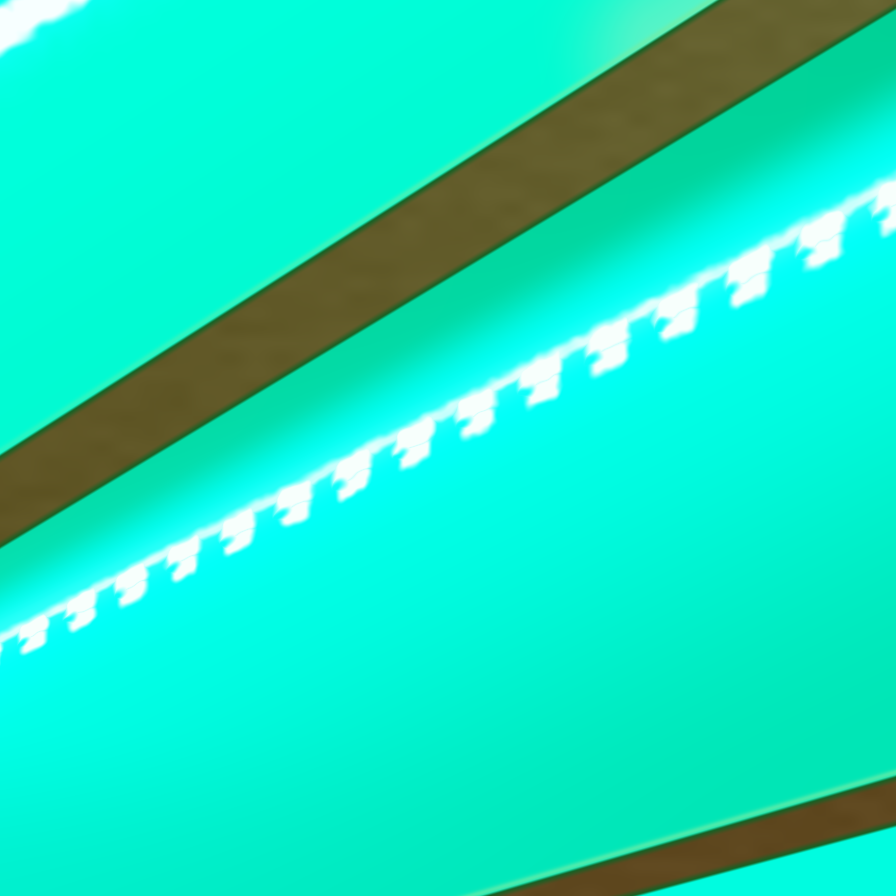
Reproduce this background procedurally as a Shadertoy shader.

```glsl
// Draws a glowing LED strip between two dark slanted beams on a turquoise panel.

float hash(vec2 p) {
    return fract(sin(dot(p, vec2(127.1, 311.7))) * 43758.5453);
}

float noise(vec2 p) {
    vec2 i = floor(p), f = fract(p);
    f = f * f * (3.0 - 2.0 * f);
    return mix(mix(hash(i), hash(i + vec2(1, 0)), f.x),
               mix(hash(i + vec2(0, 1)), hash(i + vec2(1, 1)), f.x), f.y);
}

// Signed distance above a line y = base + slope * x
float above(vec2 p, float base, float slope) {
    return (p.y - base - slope * p.x) / sqrt(1.0 + slope * slope);
}

float roundBox(vec2 p, vec2 halfSize, float radius) {
    vec2 q = abs(p) - halfSize + radius;
    return length(max(q, 0.0)) + min(max(q.x, q.y), 0.0) - radius;
}

// Beam between two edges, with dark green rims and a pale upper lip
vec3 addBeam(vec3 color, vec3 beamColor, float top, float bottom, float lip) {
    float inside = min(-top, bottom);
    color = mix(color, vec3(0.45, 0.93, 0.65), lip * exp(-pow((top - 0.004) / 0.0035, 2.0)));
    vec3 body = mix(vec3(0.08, 0.38, 0.14), beamColor, smoothstep(0.0, 0.009, inside));
    return mix(color, body, smoothstep(-0.002, 0.002, inside));
}

// Whiteness of the diode row; spacing widens toward the right
float diodes(vec2 p, float height) {
    float index = (sqrt(max(0.002756 + 0.00468 * (p.x - 0.0365), 0.0)) - 0.0525) / 0.00234;
    float id = floor(index + 0.5);
    vec2 q = vec2(index - id, height / (0.0525 + 0.00234 * index));
    q += 0.07 * (vec2(noise(p * 95.0), noise(p * 95.0 + 40.0)) - 0.5);

    float upper = roundBox(q - vec2(0.0, 0.12), vec2(0.31, 0.2), 0.1);
    float lower = roundBox(q - vec2(0.03, -0.19), vec2(0.24, 0.16), 0.1);
    float shape = min(upper, lower);
    shape = max(shape, 0.11 - length((q - vec2(-0.27, -0.09)) * vec2(0.7, 1.2)));
    float tooth = 1.0 - smoothstep(-0.06, 0.08, shape);
    float band = smoothstep(0.1, 0.22, q.y) * (1.0 - smoothstep(0.27, 0.44, q.y));
    return max(tooth, band * (0.72 + 0.2 * noise(p * 60.0)));
}

void mainImage(out vec4 fragColor, in vec2 fragCoord) {
    vec2 p = fragCoord / iResolution.xy;
    float beamTop = above(p, 0.492, 0.634);
    float beamBottom = above(p, 0.388, 0.602);
    float lowTop = above(p, -0.157, 0.291);
    float lowBottom = above(p, -0.191, 0.269);
    float height = p.y - 0.2747 - 0.5 * p.x;

    // Panel below the strip, dimming toward the lower right
    float fade = smoothstep(0.02, 0.62, -height);
    vec3 color = mix(vec3(0.0, 1.0, 0.91), vec3(0.0, 0.9, 0.71), fade);
    color = mix(color, vec3(0.0, 0.92, 0.78), 0.5 * smoothstep(0.2, 0.0, p.y) * (1.0 - p.x));

    // Green shade between the strip and the main beam
    float reach = height / (0.65 + 0.55 * p.x);
    vec3 shade = mix(vec3(0.02, 0.87, 0.67), vec3(0.0, 0.82, 0.59), p.x);
    color = mix(color, shade, smoothstep(0.035, 0.135, reach));

    // Cyan halo around the strip
    float halo = exp(-pow(height / (height > 0.0 ? 0.06 + 0.025 * p.x : 0.06), 2.0));
    color = mix(color, vec3(0.0, 1.0, 0.99), 0.9 * halo);

    // Bright panel above the main beam, with a pale reflection
    vec3 panel = mix(vec3(0.0, 1.0, 0.86), vec3(0.01, 0.97, 0.8),
                     smoothstep(0.3, 0.0, beamTop) * 0.6);
    float sheen = smoothstep(0.58, 0.72, p.x - 0.25 * (1.0 - p.y))
                * smoothstep(0.13, 0.0, beamTop) * smoothstep(0.78, 0.94, p.y);
    panel = mix(panel, vec3(0.42, 0.95, 0.77), 0.8 * sheen);
    color = mix(color, panel, smoothstep(-0.003, 0.003, beamTop));

    // Panel below the lower beam
    color = mix(color, vec3(0.0, 0.99, 0.88), smoothstep(0.003, -0.003, lowBottom));

    // Diodes with a faint pale bloom
    float bloom = exp(-pow((height - 0.018) / 0.021, 2.0));
    color = mix(color, vec3(0.45, 1.0, 0.98), 0.4 * bloom);
    color = mix(color, vec3(0.97, 1.0, 0.99), diodes(p, height));

    // Second strip in the upper left corner
    float corner = above(p, 0.967, 0.6) + 0.012 * (noise(p * 65.0) - 0.5);
    color = mix(color, vec3(0.05, 1.0, 0.97), exp(-pow(corner / 0.045, 2.0)));
    color = mix(color, vec3(0.97, 1.0, 1.0), smoothstep(0.027, 0.013, abs(corner)));

    // Beams with a slight grain
    float grain = 0.025 * (noise(p * vec2(35.0, 60.0)) - 0.5);
    vec3 olive = mix(vec3(0.37, 0.33, 0.14), vec3(0.4, 0.39, 0.19), p.x) + grain;
    color = addBeam(color, olive, beamTop, beamBottom, 0.3 + 0.5 * p.x);
    color = addBeam(color, vec3(0.37, 0.28, 0.12) + grain, lowTop, lowBottom, 0.65);

    fragColor = vec4(clamp(color, 0.0, 1.0), 1.0);
}
```
